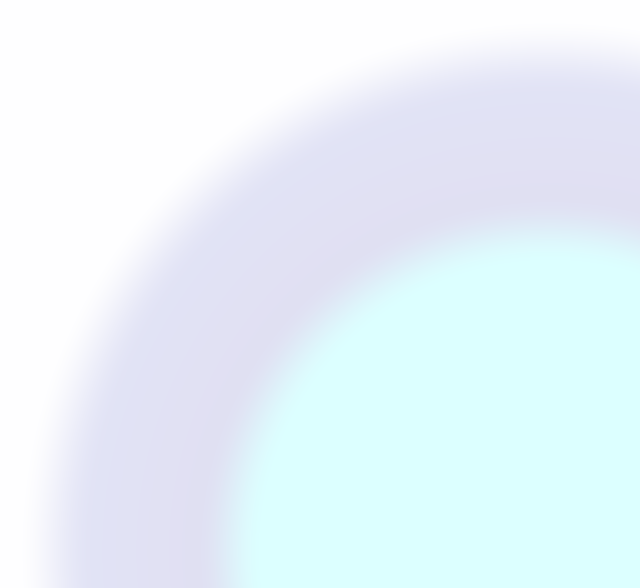
Write a Shadertoy shader that draws this background.

```glsl
// Soft cyan disc inside a wide lavender halo on white, centred near the lower right.

// Blurred disc coverage: 1 inside, 0 outside, half at the radius.
float softDisc(float dist, float radius, float blur) {
    return 1.0 - smoothstep(radius - blur, radius + blur, dist);
}

void mainImage(out vec4 fragColor, in vec2 fragCoord) {
    // Units of canvas height, anchored to the canvas width
    vec2 p = fragCoord / iResolution.y;
    vec2 center = vec2(0.86 * iResolution.x / iResolution.y, 0.0625);
    float dist = length(p - center);

    vec3 white = vec3(0.998, 0.998, 1.0);
    vec3 cyan = vec3(0.863, 1.0, 1.0);

    // The halo is slightly bluer toward its rim
    vec3 lavender = mix(vec3(0.880, 0.878, 0.950), vec3(0.884, 0.890, 0.962),
                        smoothstep(0.58, 0.82, dist));

    // Layers from back to front
    vec3 color = mix(white, lavender, softDisc(dist, 0.845, 0.068));
    color = mix(color, cyan, softDisc(dist, 0.545, 0.058));

    fragColor = vec4(color, 1.0);
}
```
